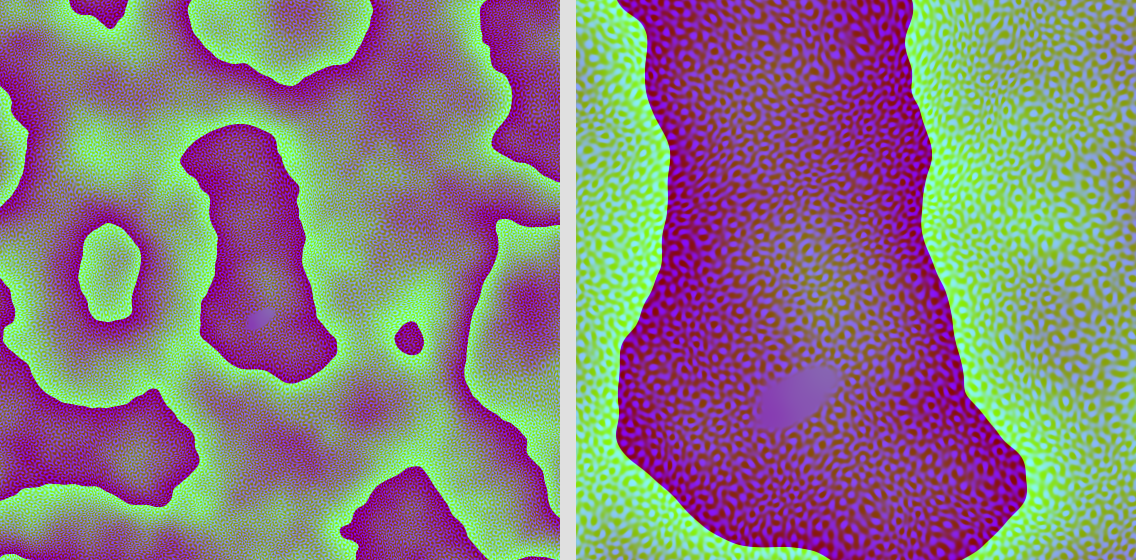
Left, the full canvas; right, a detail of the centre.
Write a Shadertoy shader that draws this pattern.

```glsl
// Winding sawtooth bands over a fine labyrinth of grain.
// Green is a layered noise height wrapped to 0..1; blue is a maze made of
// warped plane waves, with one calm elliptical spot; red is constant.

const float TAU = 6.2831853;
const float RED_LEVEL = 0.53;
const float BAND_SCALE = 3.7;       // noise cells across the canvas
const float BAND_HEIGHT = 2.7;      // wraps spanned by the first octave
const float GRAIN_WAVES = 178.0;    // maze strokes across the canvas
const vec2 SPOT_CENTRE = vec2(0.463, 0.43);
const vec2 SPOT_RADII = vec2(0.031, 0.016);
const float SPOT_TILT = 0.6;
const float SPOT_GREEN = 0.32;
const float SPOT_BLUE = 0.70;

float hash(vec2 cell) {
    vec3 q = fract(vec3(cell.xyx) * 0.1031);
    q += dot(q, q.yzx + 33.33);
    return fract((q.x + q.y) * q.z);
}

mat2 rotation(float angle) {
    float c = cos(angle), s = sin(angle);
    return mat2(c, s, -s, c);
}

float valueNoise(vec2 p) {
    vec2 cell = floor(p), f = fract(p);
    vec2 u = f * f * (3.0 - 2.0 * f);
    float low = mix(hash(cell), hash(cell + vec2(1, 0)), u.x);
    float high = mix(hash(cell + vec2(0, 1)), hash(cell + vec2(1, 1)), u.x);
    return mix(low, high, u.y);
}

// Broad hills with slightly rough flanks
float bandHeight(vec2 p) {
    float sum = 0.0, amplitude = BAND_HEIGHT;
    p = p * BAND_SCALE + 41.3;
    for (int octave = 0; octave < 5; octave++) {
        sum += amplitude * valueNoise(p);
        p = rotation(0.5) * p * 2.0 + 7.7;
        amplitude *= 0.35;
    }
    return sum;
}

// Sawtooth whose falling edge is softened over the given width
float softFract(float x, float width) {
    float f = fract(x);
    return f * (1.0 - smoothstep(1.0 - width, 1.0, f));
}

vec2 warp(vec2 p, float scale, float amount) {
    vec2 shift = vec2(valueNoise(p * scale), valueNoise(p * scale + 57.0));
    return p + amount * (shift - 0.5);
}

// Plane waves of similar length in many directions form a maze
float labyrinth(vec2 p, float waves) {
    const int COUNT = 9;
    float sum = 0.0;
    for (int i = 0; i < COUNT; i++) {
        float n = float(i);
        float angle = n * 0.5 * TAU / float(COUNT) + 0.13;
        float pitch = waves * (0.82 + 0.36 * fract(n * 0.618));
        vec2 direction = vec2(cos(angle), sin(angle));
        sum += cos(TAU * pitch * dot(p, direction) + n * n * 1.7);
    }
    // Even out the spread of values over 0..1
    return 0.5 + 0.5 * tanh(0.8 * sum * sqrt(2.0 / float(COUNT)));
}

float ellipseMask(vec2 p, vec2 centre, vec2 radii, float tilt) {
    vec2 q = rotation(-tilt) * (p - centre) / radii;
    return 1.0 - smoothstep(0.75, 1.1, length(q));
}

void mainImage(out vec4 fragColor, in vec2 fragCoord) {
    vec2 p = fragCoord / iResolution.y;

    // Bands, shifted so that the calm spot has its own level
    float height = bandHeight(p) - bandHeight(SPOT_CENTRE) + SPOT_GREEN;
    float green = softFract(height, clamp(fwidth(height), 0.001, 0.2));

    // Grain, bent at two scales so that it never repeats
    vec2 bent = warp(warp(p, 8.0, 0.03), 40.0, 0.007);
    float blue = labyrinth(bent, GRAIN_WAVES);

    // Calm spot with a ragged rim
    vec2 ragged = warp(p, 90.0, 0.008);
    float spot = ellipseMask(ragged, SPOT_CENTRE, SPOT_RADII, SPOT_TILT);
    blue = mix(blue, SPOT_BLUE, spot);

    fragColor = vec4(RED_LEVEL, green, blue, 1.0);
}
```
